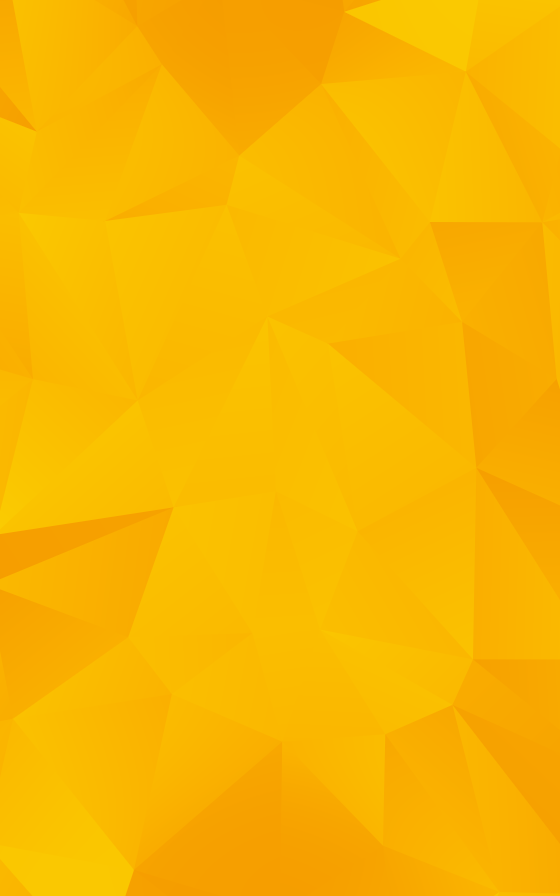
Reproduce this background procedurally as a Shadertoy shader.

```glsl
// Low-poly amber background: a jittered grid is cut into triangles, each with
// its own tone and a faint linear gradient. Broad orange glows sit at the top
// and bottom, and a few facets near the borders are deep orange or yellow.

vec2 hash22(vec2 p) {
    vec3 q = fract(p.xyx * vec3(0.1031, 0.1030, 0.0973));
    q += dot(q, q.yzx + 33.33);
    return fract((q.xx + q.yz) * q.zy);
}

float cross2(vec2 a, vec2 b) { return a.x * b.y - a.y * b.x; }

// Jittered grid vertex, in units of the canvas width
vec2 gridVertex(vec2 id) {
    return (id + 0.5 + 0.76 * (hash22(id + 41.0) - 0.5)) * vec2(0.2, 0.225) - 0.06;
}

// Distance inside the edge a-b (positive on its left)
float edgeDistance(vec2 p, vec2 a, vec2 b) {
    return cross2(normalize(b - a), p - a);
}

// Flat-topped spot around a centre
float spot(vec2 offset, vec2 radius) {
    vec2 d = offset / radius;
    float r2 = dot(d, d);
    return exp(-r2 * r2);
}

// Green level of a facet; it alone carries the amber tone
float facetTone(vec2 p, vec2 middle, vec2 seed, float height) {
    vec2 size = vec2(1.0, height);
    vec2 rnd = hash22(seed);
    float border = smoothstep(0.12, 0.48, length((middle / size - 0.5) * vec2(1.0, 0.85)));
    float contrast = mix(0.38, 1.0, border);

    // Facet tone and gradient
    float angle = 6.2832 * rnd.y;
    float tone = 0.758 - 0.098 * contrast * rnd.x;
    tone += 0.26 * contrast * dot(p - middle, vec2(cos(angle), sin(angle)));

    // Orange glows, partly broken up by the facets
    vec2 q = mix(p, middle, 0.5);
    float glow = spot(vec2(q.x - 0.46, min(q.y, height - q.y)), vec2(0.28, 0.21));
    tone = mix(tone, 0.605, 0.9 * glow);

    // Deep orange and bright yellow accents
    float deep = spot(middle - vec2(0.85, 0.62) * size, vec2(0.1))
               + spot(middle - vec2(0.05, 0.37) * size, vec2(0.1))
               + spot(middle - vec2(0.95, 0.15) * size, vec2(0.1));
    float bright = spot(middle - vec2(0.82, 0.96) * size, vec2(0.1))
                 + spot(middle - vec2(0.09, 0.03) * size, vec2(0.09));
    tone = mix(tone, 0.6, 0.9 * min(deep, 1.0));
    return mix(tone, 0.81, 0.85 * min(bright, 1.0));
}

// One triangle as (weighted tone, weight)
vec2 facet(vec2 p, vec2 a, vec2 b, vec2 c, vec2 seed) {
    float inside = min(edgeDistance(p, a, b), min(edgeDistance(p, b, c), edgeDistance(p, c, a)));
    float weight = clamp(0.5 + inside * iResolution.x, 0.0, 1.0)
                 + 1e-4 * exp2(60.0 * min(inside, 0.0));
    float tone = facetTone(p, (a + b + c) / 3.0, seed, iResolution.y / iResolution.x);
    return weight * vec2(tone, 1.0);
}

void mainImage(out vec4 fragColor, in vec2 fragCoord) {
    vec2 p = fragCoord / iResolution.x;
    vec2 cell = floor((p + 0.06) / vec2(0.2, 0.225) - 0.5);
    vec2 sum = vec2(0.0);

    for (int j = -1; j <= 1; j++)
    for (int i = -1; i <= 1; i++) {
        vec2 id = cell + vec2(i, j);
        vec2 a = gridVertex(id), b = gridVertex(id + vec2(1, 0));
        vec2 c = gridVertex(id + vec2(0, 1)), d = gridVertex(id + 1.0);
        vec2 seed = id * 2.0 + 173.0;

        // Cut along the diagonal that leaves the larger smallest triangle
        float cutAD = min(cross2(b - a, d - a), cross2(d - a, c - a));
        float cutBC = min(cross2(b - a, c - a), cross2(d - b, c - b));
        if (cutAD > cutBC) {
            sum += facet(p, a, b, d, seed);
            sum += facet(p, a, d, c, seed + 1.0);
        } else {
            sum += facet(p, a, b, c, seed);
            sum += facet(p, b, d, c, seed + 1.0);
        }
    }

    // Amber ramp: red and blue follow the green level
    float green = sum.x / sum.y;
    float red = mix(0.958, 0.982, smoothstep(0.58, 0.72, green));
    fragColor = vec4(red, green, 0.01 * smoothstep(0.77, 0.81, green), 1.0);
}
```
